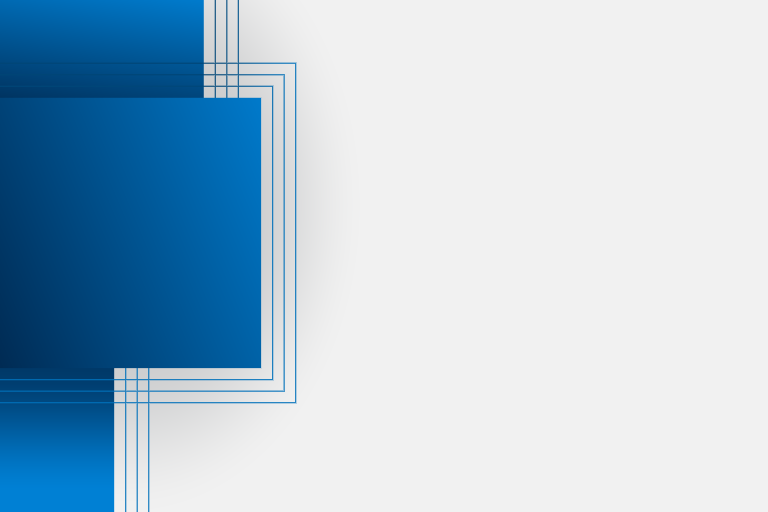
Give the GLSL for this background, as a Shadertoy shader.

```glsl
// Blue stacked panels with thin parallel outlines and a soft shadow on pale grey.

// Antialiased coverage of the region where distance d is negative.
float fill(float d) {
    return clamp(0.5 - d * iResolution.y, 0.0, 1.0);
}

// Antialiased coverage of a thin line along d = 0.
float hairline(float d) {
    float halfWidth = 0.0012;
    return clamp(0.5 + (halfWidth - abs(d)) * iResolution.y, 0.0, 1.0)
         * min(1.0, 2.0 * halfWidth * iResolution.y);
}

// Panel blue, from navy at 0 to bright azure at 1.
vec3 panelBlue(float t) {
    return mix(vec3(0.0, 0.15, 0.30), vec3(0.0, 0.50, 0.83), clamp(t, 0.0, 1.0));
}

void mainImage(out vec4 fragColor, in vec2 fragCoord) {
    // Canvas height is one unit
    vec2 p = fragCoord / iResolution.y;

    // Pale ground with an elliptical shadow
    float radius = length((p - vec2(0.25, 0.6)) / vec2(0.47, 0.62));
    float shadow = 1.0 - smoothstep(0.45, 1.0, radius);
    vec3 color = vec3(0.945) - shadow * vec3(0.145, 0.142, 0.138);

    // Upper and lower panels, darkening toward the front panel
    bool upper = p.y > 0.545;
    float sideEdge = upper ? 0.398 : 0.223;
    float rise = (p.y - 0.809) / 0.191;
    float drop = (0.281 - p.y) / 0.281;
    float light = upper ? 0.15 + 0.6 * rise + 0.5 * p.x
                        : 0.18 + 0.85 * smoothstep(-0.1, 0.95, drop);
    color = mix(color, panelBlue(light), fill(p.x - sideEdge));

    // Three evenly spaced outlines around every panel
    float front = max(p.x - 0.51, abs(p.y - 0.545) - 0.264);
    float lines = 0.0;
    for (int i = 1; i <= 3; i++) {
        float offset = 0.0225 * float(i);
        lines = max(lines, hairline(front - offset));
        lines = max(lines, hairline(p.x - sideEdge - offset));
    }
    vec3 ink = mix(vec3(0.0, 0.44, 0.73), vec3(0.0, 0.27, 0.46),
                   smoothstep(0.6, 0.86, p.y) * smoothstep(0.58, 0.4, p.x));
    color = mix(color, ink, lines * 0.9);

    // Front panel, lit from the upper right
    float glow = 0.05 + 1.21 * p.x + 0.51 * (p.y - 0.281);
    color = mix(color, panelBlue(glow), fill(front));

    fragColor = vec4(color, 1.0);
}
```
